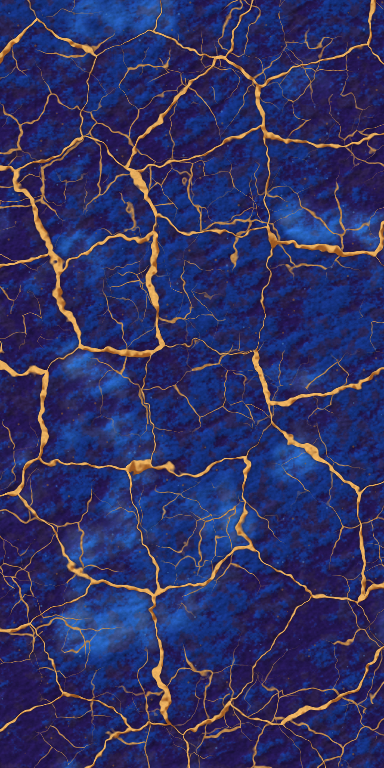
Give the GLSL for this texture, as a Shadertoy shader.

```glsl
// Cracked lapis stone with veins of gold.
// Warped Voronoi borders of three sizes form the veins and hairlines;
// layered value noise mottles the blue and purple ground.

float hash(vec2 p) {
    return fract(sin(dot(p, vec2(127.1, 311.7))) * 43758.5453);
}

float noise(vec2 p) {
    vec2 i = floor(p), f = fract(p);
    f = f * f * (3.0 - 2.0 * f);
    return mix(mix(hash(i), hash(i + vec2(1, 0)), f.x),
               mix(hash(i + vec2(0, 1)), hash(i + vec2(1, 1)), f.x), f.y);
}

float fbm(vec2 p) {
    float sum = 0.0, amp = 0.533;
    for (int i = 0; i < 4; i++) {
        sum += amp * noise(p);
        p = mat2(1.6, 1.2, -1.2, 1.6) * p + 7.3;
        amp *= 0.5;
    }
    return sum;
}

vec2 seedPoint(vec2 cell) {
    return cell + 0.06 + 0.88 * vec2(hash(cell), hash(cell + 57.3));
}

// Distance to the border, its half width, and how much it faces the light
vec3 cracks(vec2 p, float scale, float thin, float thick) {
    p *= scale;
    vec2 home = floor(p), toHome = vec2(9.0);
    for (int k = 0; k < 9; k++) {
        vec2 cell = floor(p) + vec2(k % 3 - 1, k / 3 - 1);
        vec2 r = seedPoint(cell) - p;
        if (dot(r, r) < dot(toHome, toHome)) { toHome = r; home = cell; }
    }
    vec3 edge = vec3(9.0, 0.0, 0.0);
    for (int k = 0; k < 25; k++) {
        if (k == 12) continue;
        vec2 cell = home + vec2(k % 5 - 2, k / 5 - 2);
        vec2 r = seedPoint(cell) - p;
        vec2 n = normalize(r - toHome);
        float d = dot(0.5 * (toHome + r), n) / scale;
        float w = mix(thin, thick, hash(home + cell + 3.7));
        if (d - w < edge.x - edge.y) edge = vec3(d, w, dot(n, vec2(0.6, -0.8)));
    }
    return edge;
}

// Share of a pixel covered by a line of half width w at distance d
float coverage(float d, float w, float px) {
    w = max(w, 0.0);
    return clamp((w - d) / px + 0.5, 0.0, 1.0) - clamp((-w - d) / px + 0.5, 0.0, 1.0);
}

void mainImage(out vec4 fragColor, in vec2 fragCoord) {
    float px = 1.0 / iResolution.x;
    vec2 p = fragCoord * px;

    // Ground: broad clouds, slanted strokes and fine grain
    vec2 slant = mat2(0.88, -0.48, 0.48, 0.88) * p;
    float cloud = fbm(p * 3.0 + 4.0);
    float strokes = fbm(slant * vec2(24.0, 42.0));
    float relief = strokes - fbm((slant + vec2(-0.003, 0.006)) * vec2(24.0, 42.0));
    float grain = noise(p * 150.0) * 0.6 + noise(p * 260.0) * 0.4;
    float tone = 0.45 * cloud + 0.4 * strokes + 0.15 * grain - 0.05 * (p.x - 0.5);
    vec3 col = mix(vec3(0.14, 0.09, 0.32), vec3(0.08, 0.19, 0.49), smoothstep(0.43, 0.57, tone));
    col = mix(col, vec3(0.18, 0.13, 0.28), 0.75 * smoothstep(0.5, 0.68, fbm(p * 38.0 + 21.0)));
    col *= 1.0 + 0.9 * relief + 0.35 * (grain - 0.5);

    // Pale blue blooms, mostly towards the left
    float bloom = smoothstep(0.6, 0.82, fbm(p * 5.0 + 31.0) + 0.1 * (0.5 - p.x));
    col += bloom * (0.4 + strokes) * vec3(0.08, 0.2, 0.25);

    // Scattered specks of gold and pale blue
    vec2 cell = floor(p * 70.0);
    float speck = length(fract(p * 70.0) - 0.3 - 0.4 * vec2(hash(cell + 5.0), hash(cell + 9.0))) / 70.0;
    float speckSize = 0.0008 + 0.0022 * hash(cell + 2.0);
    vec3 speckColor = mix(vec3(0.55, 0.36, 0.2), vec3(0.3, 0.5, 0.75), step(0.7, hash(cell + 13.0)));
    col = mix(col, speckColor, 0.6 * step(0.95, hash(cell)) * coverage(speck, speckSize, px));

    // Jagged warp shared by all veins
    vec2 warp = vec2(fbm(p * 8.0), fbm(p * 8.0 + 40.0)) - 0.5;
    vec2 jag = vec2(noise(p * 75.0), noise(p * 75.0 + 17.0)) - 0.5;
    vec2 q = p + 0.1 * warp + 0.007 * jag;

    // Hairlines that taper out, in two sizes
    vec3 branch = cracks(q + 3.1, 7.5, 0.0002, 0.0024);
    branch.y *= 1.3 * smoothstep(0.38, 0.62, noise(p * 5.0 + 8.0));
    vec3 hair = cracks(q + 0.05 * warp.yx + 9.4, 14.0, -0.0004, 0.0017);
    hair.y *= 1.2 * smoothstep(0.45, 0.7, noise(p * 6.0 + 25.0));
    float fine = max(coverage(branch.x, branch.y, px), coverage(hair.x, hair.y, px));
    col = mix(col, mix(vec3(0.62, 0.4, 0.2), vec3(0.86, 0.67, 0.4), grain), fine);

    // Main veins with a dark rim, rusty flanks and a bright crest
    vec3 vein = cracks(q + 0.7, 3.5, 0.0009, 0.0068);
    vein.y *= 0.45 + 1.1 * noise(p * 17.0 + 2.0);
    float rim = exp(-max(vein.x - vein.y, 0.0) / 0.005);
    col = mix(col, vec3(0.13, 0.08, 0.18), 0.5 * rim);
    float lit = vein.z * clamp(vein.x / max(vein.y, 0.0005), 0.0, 1.0);
    float shine = 0.5 * noise(p * 90.0 + 6.0) + 0.5 * fbm(p * 22.0) + 0.22 * lit;
    vec3 gold = mix(vec3(0.6, 0.34, 0.13), vec3(0.9, 0.68, 0.37), smoothstep(0.22, 0.52, shine));
    gold *= 0.92 + 0.2 * grain;
    col = mix(col, gold, coverage(vein.x, vein.y, px));

    fragColor = vec4(clamp(col, 0.0, 1.0), 1.0);
}
```
